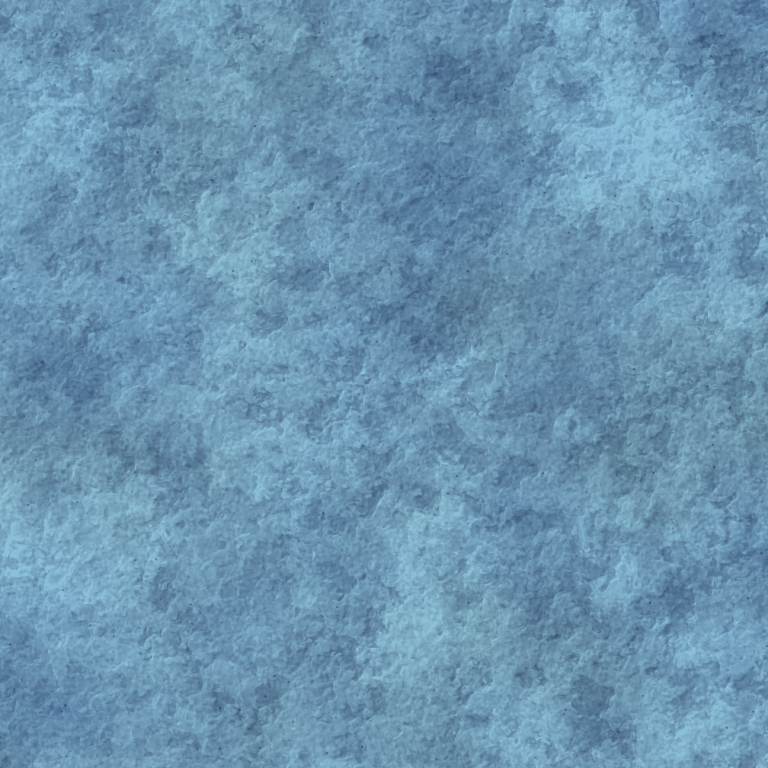
Give the GLSL for this texture, as a Shadertoy shader.

```glsl
// Weathered blue plaster: soft clouds, ragged flaking patches, blisters, pits and grain.

vec3 hash32(vec2 p) {
    vec3 q = fract(vec3(p.xyx) * vec3(0.1031, 0.1030, 0.0973));
    q += dot(q, q.yxz + 33.33);
    return fract((q.xxy + q.yzz) * q.zyx);
}

// Cellular noise: x = blended cell value, y = nearest distance, z = nearest cell value
vec3 cells(vec2 p) {
    vec2 base = floor(p);
    float total = 0.0, weightSum = 0.0, nearest = 9.0, nearestValue = 0.0;
    for (int y = -1; y <= 1; y++)
    for (int x = -1; x <= 1; x++) {
        vec2 corner = base + vec2(x, y);
        vec3 rnd = hash32(corner + 57.0);
        vec2 offset = corner + rnd.xy - p;
        float d2 = dot(offset, offset);
        float weight = exp(-7.0 * d2);
        total += weight * rnd.z;
        weightSum += weight;
        if (d2 < nearest) {
            nearest = d2;
            nearestValue = rnd.z;
        }
    }
    return vec3(total / weightSum, sqrt(nearest), nearestValue);
}

// Rotated octaves of blended cells, normalised to average one half
float layered(vec2 p, int octaves, float gain) {
    float sum = 0.0, norm = 0.0, amp = 1.0;
    for (int i = 0; i < octaves; i++) {
        sum += amp * cells(p).x;
        norm += amp;
        amp *= gain;
        p = mat2(1.62, 1.22, -1.22, 1.62) * p + 17.3;
    }
    return sum / norm;
}

// Bright rim around small round cells; only some cells carry one
float blisters(vec2 p) {
    vec3 c = cells(p);
    float radius = 0.16 + 0.2 * fract(c.z * 13.0);
    float ring = 1.0 - smoothstep(0.05, 0.17, abs(c.y - radius));
    return ring * step(0.5, c.z);
}

void mainImage(out vec4 fragColor, in vec2 fragCoord) {
    vec2 uv = fragCoord / iResolution.y;

    // Slight warp that makes the flake outlines wander
    vec2 warp = vec2(layered(uv * 30.0, 3, 0.6), layered(uv * 30.0 + 41.0, 3, 0.6)) - 0.5;
    vec2 warped = uv + 0.014 * warp;

    // Broad soft light and dark
    float clouds = layered(uv * 6.0 + 3.0, 4, 0.55) - 0.5;
    float wear = layered(uv * 7.0 + 71.0, 3, 0.5) - 0.5;

    // Large pale patches with a thin raised rim
    float field = layered(warped * 8.0 + 9.0, 6, 0.62) + 0.2 * clouds;
    float patches = smoothstep(0.565, 0.585, field);
    float rim = exp(-pow((field - 0.572) / 0.008, 2.0));

    // Small crumbs, denser where the surface is worn, lit from the upper left
    vec2 crumbPos = warped * 30.0;
    float crumb = layered(crumbPos, 4, 0.65);
    float relief = crumb - layered(crumbPos + vec2(-0.07, 0.07), 4, 0.65);
    float crumbField = crumb + 0.6 * wear;
    float flakes = smoothstep(0.51, 0.55, crumbField);
    float flakeRim = exp(-pow((crumbField - 0.52) / 0.016, 2.0));
    float holes = 1.0 - smoothstep(0.37, 0.41, crumb - 0.4 * wear);

    // Fine surface detail
    float blister = blisters(warped * 80.0) * smoothstep(-0.06, 0.08, wear);
    float grain = cells(uv * 240.0).x - 0.5;
    vec3 pit = cells(uv * 36.0 + 5.0);
    float pits = (1.0 - smoothstep(0.03, 0.075, pit.y)) * step(0.93, pit.z);

    float tone = 0.32 + 1.1 * clouds + 0.25 * patches + 0.19 * flakes;
    tone += 0.13 * rim + 0.12 * flakeRim + 0.19 * blister - 0.2 * holes;
    tone += 2.0 * relief + 0.4 * grain - 0.8 * pits;
    tone = clamp(tone, -0.7, 1.3);

    // Slate to sky blue, drifting gently between grey-teal and violet-blue
    vec3 color = mix(vec3(0.34, 0.48, 0.60), vec3(0.50, 0.69, 0.79), tone);
    float tint = layered(uv * 4.0 + 23.0, 3, 0.5) - 0.5;
    color += vec3(0.025, 0.01, -0.06) * tint;

    fragColor = vec4(color, 1.0);
}
```
